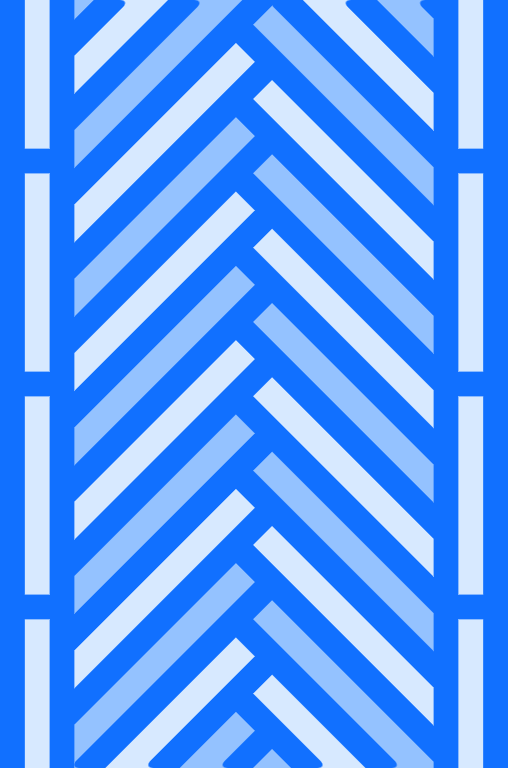
Reproduce this pattern procedurally as a Shadertoy shader.

```glsl
#define ROWS 31.0                    // canvas height in modules
#define PITCH 3.0                    // vertical step between bars
#define BAR_HALF 0.765               // half the vertical bar thickness
#define SEAM 0.73                    // offset of bar tips from the axis
#define PANEL_HALF 7.25              // half width of the woven panel
#define FILLET 0.3                   // rounding where gaps meet the canvas rim
#define DASH_AXIS 8.75               // axis-to-dash distance
#define DASH_PITCH 9.0
#define BLUE vec3(0.067, 0.44, 1.0)
#define SKY vec3(0.58, 0.76, 1.0)
#define PALE vec3(0.843, 0.914, 1.0)

const float DIAG = 0.70710678;

float coverage(float dist, float pixel) {
    return clamp(0.5 - dist / pixel, 0.0, 1.0);
}

// Distance to a bar edge, with the gap's acute corner rounded at the rim
float filletedEdge(float edge, float rim) {
    return FILLET - length(max(FILLET - vec2(edge, rim), 0.0));
}

// Diagonal bars on one side; x grows outward from the axis, y grows downward.
// Returns signed distance and bar index.
vec2 slantedBars(vec2 p, float stagger) {
    float t = p.y - p.x - 1.0 - stagger - BAR_HALF;
    float index = floor(t / PITCH + 0.5);
    float s = t - index * PITCH;

    float upper = filletedEdge((-s - BAR_HALF) * DIAG, p.y);
    float lower = filletedEdge((s - BAR_HALF) * DIAG, ROWS - p.y);
    float tip = (SEAM - p.x - 0.5 * (s + BAR_HALF)) / DIAG;
    float d = max(max(upper, lower), max(tip, p.x - PANEL_HALF));
    return vec2(d, index);
}

// Vertical dashes running along both borders
float borderDashes(vec2 p) {
    float along = abs(mod(p.y - 6.5, DASH_PITCH) - 0.5 * DASH_PITCH);
    return max(abs(abs(p.x) - DASH_AXIS) - 0.5, along - 4.0);
}

void mainImage(out vec4 fragColor, in vec2 fragCoord) {
    float pixel = ROWS / iResolution.y;
    vec2 p = vec2(fragCoord.x - 0.5 * iResolution.x,
                  iResolution.y - fragCoord.y) * pixel;

    vec3 color = mix(BLUE, PALE, coverage(borderDashes(p), pixel));

    // Left side first, then the right side lowered by half a pitch
    for (int i = 0; i < 2; i++) {
        float side = float(i);
        vec2 q = vec2(p.x * (2.0 * side - 1.0), p.y);
        vec2 bar = slantedBars(q, side * 0.5 * PITCH);
        vec3 tint = mix(PALE, SKY, mod(bar.y, 2.0));
        color = mix(color, tint, coverage(bar.x, pixel));
    }

    fragColor = vec4(color, 1.0);
}
```
